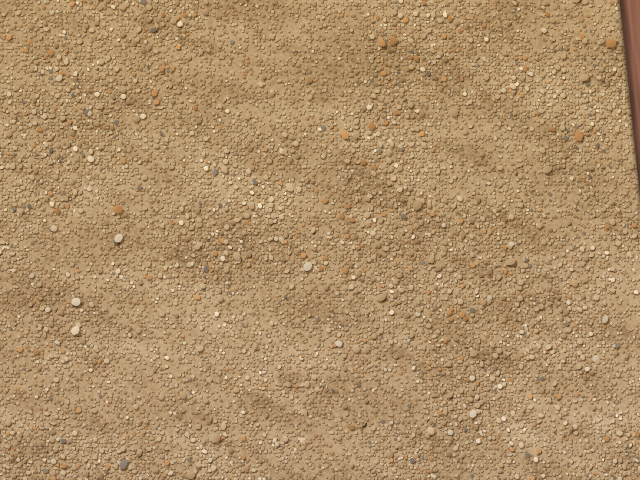
This texture is drawn by a WebGL 2 fragment shader. Its source:

```glsl
#version 300 es
precision highp float;

uniform vec2 u_resolution;
out vec4 fragColor;

// Sand tones
const vec3 SAND_DARK = vec3(0.51, 0.39, 0.25);
const vec3 SAND_MID = vec3(0.73, 0.61, 0.45);
const vec3 SAND_LIGHT = vec3(0.86, 0.77, 0.62);
const vec3 SHADOW_TINT = vec3(0.66, 0.60, 0.52);

// Stray mineral colours
const vec3 ORANGE = vec3(0.74, 0.50, 0.27);
const vec3 CHALK = vec3(0.86, 0.80, 0.69);
const vec3 SLATE = vec3(0.43, 0.41, 0.38);

// Cells per canvas height
const float FINE_SCALE = 145.0;
const float GRAVEL_SCALE = 88.0;
const float PEBBLE_SCALE = 52.0;

const vec2 LIGHT_DIR = vec2(-0.55, 0.83);
const float BASE_TONE = 0.16;
const float TONE_SPREAD = 1.15;
const float RELIEF = 1.5;

// Wooden edge at the upper right
const vec3 WOOD = vec3(0.50, 0.34, 0.27);
const float WOOD_WIDTH = 0.043;
const float WOOD_SLOPE = 0.105;

float hash(vec2 p) {
    return fract(sin(dot(p, vec2(127.1, 311.7))) * 43758.5453);
}

float noise(vec2 p) {
    vec2 i = floor(p), f = fract(p);
    f = f * f * (3.0 - 2.0 * f);
    return mix(mix(hash(i), hash(i + vec2(1, 0)), f.x),
               mix(hash(i + vec2(0, 1)), hash(i + vec2(1, 1)), f.x), f.y);
}

float fbm(vec2 p) {
    float sum = 0.0, amp = 0.5;
    for (int i = 0; i < 4; i++) {
        sum += amp * noise(p);
        p = mat2(1.6, 1.2, -1.2, 1.6) * p + 7.3;
        amp *= 0.5;
    }
    return sum;
}

vec3 sandRamp(float tone) {
    vec3 limit = tone < 0.0 ? SAND_DARK : SAND_LIGHT;
    return mix(SAND_MID, limit, min(abs(tone), 1.2));
}

vec3 mineral(float pick, float tone, float variety) {
    vec3 color = sandRamp(tone);
    float level = 1.0 + 0.16 * tone;
    if (pick < 0.09 * variety) color = mix(color, ORANGE * level, 0.7);
    else if (pick < 0.17 * variety) color = mix(color, CHALK * level, 0.8);
    else if (pick < 0.20 * variety) color = mix(color, SLATE * level, 0.8);
    return color;
}

// Scatter lit elliptical grains with cast shadows over the ground
vec3 addGrains(vec3 ground, vec2 p, float scale, float density,
               float variety, float tone, float seed) {
    vec2 q = p * scale, cell = floor(q);
    float pixel = scale / u_resolution.y;
    float shadow = 0.0, cover = 0.0;
    vec3 grain = ground;
    for (int y = -1; y <= 1; y++) {
        for (int x = -1; x <= 1; x++) {
            vec2 id = cell + vec2(x, y);
            vec2 key = id + seed;
            if (hash(key + 3.1) > density) continue;
            vec2 center = id + 0.15 + 0.7 * vec2(hash(key), hash(key + 17.7));
            float radius = mix(0.28, 0.56, hash(key + 31.3));
            float angle = 6.2832 * hash(key + 43.9);
            float c = cos(angle), s = sin(angle);
            vec2 squash = vec2(1.0, mix(1.0, 1.5, hash(key + 59.2)));
            mat2 turn = mat2(c, s, -s, c);
            vec2 offset = (q - center) / radius;
            float soft = 0.65 * pixel / radius;
            float grainDist = length(turn * offset * squash);
            float shadowDist = length(turn * (offset + LIGHT_DIR * 0.6) * squash);
            float body = 1.0 - smoothstep(1.0 - soft, 1.0 + soft, grainDist);
            shadow = max(shadow, 1.0 - smoothstep(0.7, 1.2 + soft, shadowDist));
            float shade = tone + TONE_SPREAD * (hash(key + 71.5) - 0.5);
            shade += 0.38 * clamp(dot(offset, LIGHT_DIR), -1.0, 1.0);
            grain = mix(grain, mineral(hash(key + 83.1), shade, variety), body);
            cover = max(cover, body);
        }
    }
    return mix(ground * mix(vec3(1.0), SHADOW_TINT, shadow), grain, cover);
}

void main() {
    vec2 p = gl_FragCoord.xy / u_resolution.y;
    float aspect = u_resolution.x / u_resolution.y;

    // Raked relief and patches of coarser gravel
    vec2 drift = mat2(0.9, 0.5, -0.4, 0.9) * p * vec2(5.0, 8.0);
    float height = fbm(drift);
    float slope = height - fbm(drift + LIGHT_DIR * 0.25);
    float coarse = smoothstep(0.28, 0.66, fbm(p * 6.0 + 21.0));
    float tone = BASE_TONE + RELIEF * slope + 0.35 * (height - 0.47);
    tone -= 0.35 * smoothstep(0.62, 0.78, fbm(p * vec2(13.0, 19.0) + 5.0));

    // Dust, then grains from fine to large
    float dust = noise(p * 260.0) - 0.5;
    vec3 color = sandRamp(tone - 0.12 + 0.6 * dust);
    color = addGrains(color, p, FINE_SCALE, mix(0.5, 0.85, coarse), 0.6, tone, 11.0);
    color = addGrains(color, p, GRAVEL_SCALE, mix(0.06, 0.34, coarse), 1.3, tone + 0.08, 47.0);
    color = addGrains(color, p, PEBBLE_SCALE, mix(0.005, 0.045, coarse), 2.4, tone + 0.05, 91.0);
    color *= mix(vec3(1.0, 1.0, 1.03), vec3(1.0, 0.985, 0.95), p.y);

    // Board with its shaded rim
    float inside = p.x - (aspect - WOOD_WIDTH + WOOD_SLOPE * (1.0 - p.y));
    float pixel = 1.0 / u_resolution.y;
    float fiber = noise(vec2(inside * 160.0, p.y * 14.0)) - 0.5;
    vec3 wood = WOOD * (1.0 + 0.25 * fiber) * mix(0.65, 1.1, smoothstep(0.0, 0.02, inside));
    color *= 1.0 - 0.3 * smoothstep(-0.009, 0.0, inside);
    color = mix(color, wood, smoothstep(-pixel, pixel, inside));

    fragColor = vec4(clamp(color, 0.0, 1.0), 1.0);
}
```
